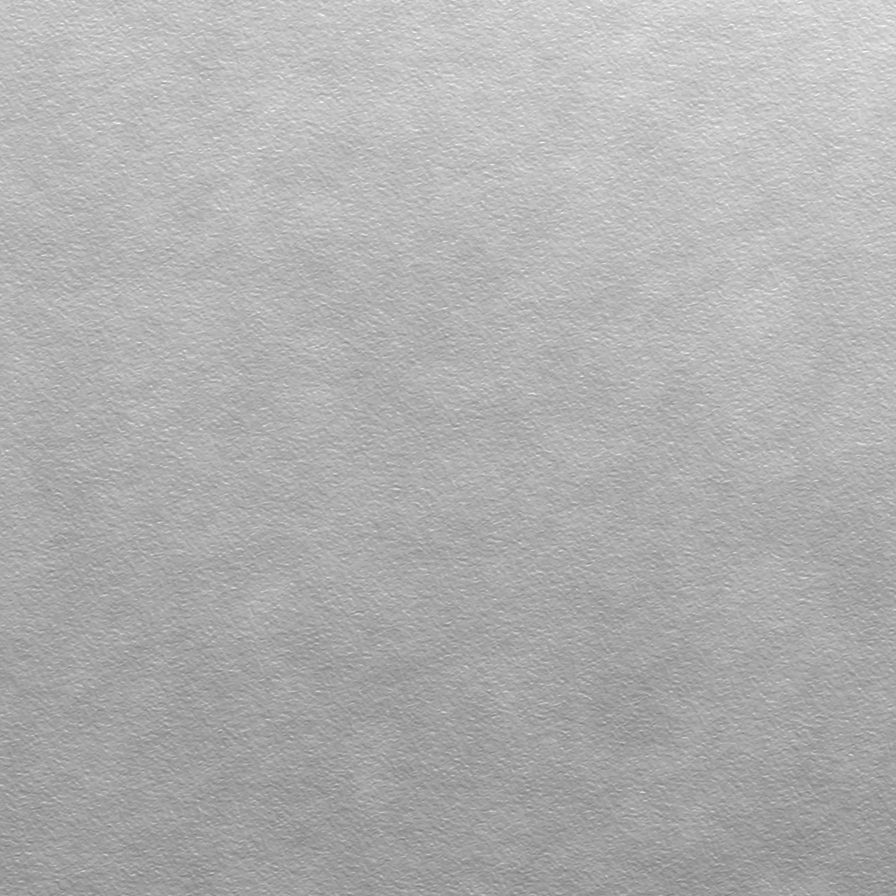
A Shadertoy shader for this texture:

```glsl
// Fine-grained silver-grey paper, lit softly from above.
const vec3  BASE_GREY     = vec3(0.605, 0.603, 0.603);
const float VERTICAL_RISE = 0.146;              // brightening from bottom to top
const float CORNER_GLOW   = 0.060;              // extra light at the upper right
const vec2  GLOW_CENTER   = vec2(0.92, 1.08);
const vec2  GRAIN_FREQ    = vec2(265.0, 400.0); // grains lie slightly flat
const float GRAIN_TILT    = -0.12;
const float GRAIN_BEND    = 0.0018;
const float RELIEF_STEP   = 0.0019;             // distance of the relief shading
const float RELIEF_GAIN   = 0.165;
const float HEIGHT_GAIN   = 0.030;              // raised grains are a little paler
const float FLECK_GAIN    = 0.18;
const float MOTTLE_GAIN   = 0.085;

float hash(vec2 cell) {
    vec3 q = fract(vec3(cell.xyx) * vec3(0.1031, 0.1030, 0.0973));
    q += dot(q, q.yzx + 33.33);
    return fract((q.x + q.y) * q.z);
}

float valueNoise(vec2 p) {
    vec2 cell = floor(p);
    vec2 f = fract(p);
    f = f * f * (3.0 - 2.0 * f);
    float low  = mix(hash(cell), hash(cell + vec2(1.0, 0.0)), f.x);
    float high = mix(hash(cell + vec2(0.0, 1.0)), hash(cell + vec2(1.0, 1.0)), f.x);
    return mix(low, high, f.y);
}

mat2 rotation(float angle) {
    float c = cos(angle), s = sin(angle);
    return mat2(c, -s, s, c);
}

// Height of the paper surface: two layers of flattened, bent grains
float surfaceHeight(vec2 uv) {
    vec2 bend = vec2(valueNoise(uv * 190.0 + 11.0), valueNoise(uv * 190.0 + 57.0)) - 0.5;
    vec2 p = uv + bend * GRAIN_BEND;
    float coarse = valueNoise(rotation(GRAIN_TILT) * p * GRAIN_FREQ * 0.8 + 200.0);
    float fine   = valueNoise(rotation(-2.0 * GRAIN_TILT) * p * GRAIN_FREQ * 1.2 + 400.0);
    return 0.52 * coarse + 0.48 * fine;
}

// Cloudy unevenness, from broad patches down to small flat streaks
float mottle(vec2 uv) {
    float sum = 0.0, weight = 0.28;
    vec2 p = uv * vec2(7.0, 9.0) + 20.0;
    for (int i = 0; i < 5; i++) {
        sum += weight * (valueNoise(p) - 0.5);
        p = rotation(0.25) * p * vec2(1.9, 2.1) + 50.0;
        weight *= 1.02;
    }
    return sum;
}

void mainImage(out vec4 fragColor, in vec2 fragCoord) {
    vec2 uv = fragCoord / iResolution.xy;

    // Broad lighting
    float glow = exp(-4.5 * dot(uv - GLOW_CENTER, uv - GLOW_CENTER));
    float light = VERTICAL_RISE * uv.y + CORNER_GLOW * glow;

    // Relief: slopes facing the top catch the light
    vec2 towardLight = vec2(0.25, 1.0) * RELIEF_STEP;
    float height = surfaceHeight(uv);
    float slope = height - surfaceHeight(uv + towardLight);
    float relief = RELIEF_GAIN * slope + HEIGHT_GAIN * (height - 0.5);

    // Sparse bright flecks on the steepest lit edges
    float fleck = FLECK_GAIN * max(slope - 0.22, 0.0);

    vec3 color = BASE_GREY + light + relief + fleck + MOTTLE_GAIN * mottle(uv);
    fragColor = vec4(clamp(color, 0.0, 1.0), 1.0);
}
```
